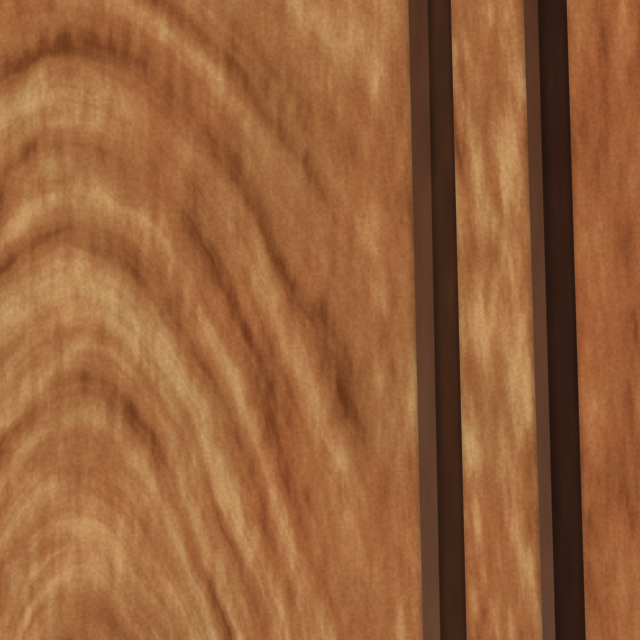
Give the GLSL for this texture, as a Shadertoy shader.

```glsl
// Varnished wood panel with arched cathedral grain and two dark, slightly leaning grooves.

float hash(vec2 p) {
    vec3 q = fract(p.xyx * 0.1031);
    q += dot(q, q.yzx + 33.33);
    return fract((q.x + q.y) * q.z);
}

float noise(vec2 p) {
    vec2 cell = floor(p), f = fract(p);
    f = f * f * (3.0 - 2.0 * f);
    return mix(mix(hash(cell), hash(cell + vec2(1, 0)), f.x),
               mix(hash(cell + vec2(0, 1)), hash(cell + vec2(1, 1)), f.x), f.y);
}

float fbm(vec2 p) {
    float sum = 0.0, gain = 0.5;
    for (int i = 0; i < 4; i++) {
        sum += gain * noise(p);
        p = p * 2.03 + vec2(17.3, 9.1);
        gain *= 0.5;
    }
    return sum / 0.9375;
}

float bump(float x, float center, float width) {
    float d = (x - center) / width;
    return exp(-d * d);
}

// Height at which the growth ring through p crosses the arch axis
float ringHeight(vec2 p) {
    p += 0.035 * (vec2(fbm(p * vec2(11, 8)), fbm(p * vec2(12, 7) + 40.0)) - 0.5);
    float s = (p.x - 0.12) * (p.x - 0.12);
    return (p.y + 10.0 * s) / (1.0 + 7.4 * s);
}

vec3 wood(vec2 p) {
    float h = ringHeight(p);
    float side = smoothstep(0.48, 0.72, p.x);
    float panel = smoothstep(0.86, 0.90, p.x);

    // Growth rings, broken up along their length
    float rings = 0.34 * bump(h, 0.40, 0.028) + 0.32 * bump(h, 0.645, 0.026)
                + 0.20 * bump(h, 0.745, 0.022) + 0.36 * bump(h, 0.935, 0.030)
                + 0.20 * bump(h, 1.035, 0.014) + 0.16 * bump(h, 0.52, 0.02) * smoothstep(0.2, 0.32, p.x);
    rings *= 0.55 + 0.8 * fbm(p * vec2(13, 9) + 5.0);

    // Streaks follow the rings, then straighten towards the right
    float curved = fbm(vec2(h * 23.0, p.y * 5.0 + p.x * 4.0));
    float straight = fbm(vec2((p.x + 0.11 * p.y) * 46.0, p.y * 8.0));
    float streak = mix(curved, straight, side) - 0.5;
    float fibre = fbm(p * vec2(75, 17) + 8.0) - 0.5;
    float blotch = fbm(p * vec2(7, 5) + 21.0) - 0.5;

    float tone = 0.63 - rings * (1.0 - side);
    tone += streak * mix(0.85, 0.45, panel) + fibre * 0.42 + blotch * 0.25;
    tone -= 0.13 * bump(h, 0.80, 0.09) * smoothstep(0.2, 0.34, p.x) * (1.0 - side);
    tone -= 0.16 * bump(p.x, 0.21, 0.07) * bump(p.y, 0.03, 0.06);
    tone += 0.10 * bump(p.x, 0.50, 0.08) * bump(p.y, 0.23, 0.15);
    tone += 0.09 * bump(p.x, 0.12, 0.12) * bump(p.y, 0.83, 0.06);
    tone -= 0.10 * panel;
    tone = clamp(tone, 0.0, 1.0);

    vec3 color = mix(vec3(0.39, 0.20, 0.10), vec3(0.62, 0.395, 0.24), smoothstep(0.0, 0.56, tone));
    color = mix(color, vec3(0.76, 0.59, 0.40), smoothstep(0.48, 1.0, tone));
    // Patchy red and golden varnish
    color *= mix(vec3(1.02, 0.95, 0.91), vec3(0.99, 1.03, 1.0), fbm(p * vec2(9, 6) + 63.0));
    color *= mix(vec3(1), vec3(1.0, 0.95, 0.94), panel);
    return color * (0.95 + 0.10 * noise(p * 250.0));
}

// Paints a groove from its left, middle and right edges at the current height
void groove(inout vec3 color, vec2 p, vec3 edges, vec3 floorColor, float aa) {
    vec3 inside = smoothstep(-aa, aa, p.x - edges);
    color *= 1.0 - 0.18 * bump(p.x, edges.x, 0.006);
    color *= 1.0 - 0.12 * bump(p.x, edges.z, 0.005);

    float fibre = fbm(p * vec2(60, 9)) - 0.5;
    vec3 wall = mix(vec3(0.39, 0.26, 0.19), vec3(0.33, 0.20, 0.135), p.y);
    wall *= 1.0 + 0.22 * fibre;
    float across = clamp((p.x - edges.y) / (edges.z - edges.y), 0.0, 1.0);
    vec3 bed = floorColor * (0.82 + 0.26 * smoothstep(0.0, 0.4, across) + 0.3 * fibre);
    bed *= 1.0 - 0.2 * smoothstep(0.8, 1.0, across);

    color = mix(color, wall, inside.x * (1.0 - inside.z));
    color = mix(color, bed, inside.y * (1.0 - inside.z));
}

void mainImage(out vec4 fragColor, in vec2 fragCoord) {
    vec2 uv = fragCoord / iResolution.xy;
    float aa = 0.9 / iResolution.x;
    vec3 color = wood(uv);

    // Edges run from the bottom to the top of the canvas
    groove(color, uv, mix(vec3(0.661, 0.688, 0.729), vec3(0.638, 0.668, 0.704), uv.y),
           vec3(0.235, 0.14, 0.09), aa);
    groove(color, uv, mix(vec3(0.848, 0.868, 0.915), vec3(0.818, 0.840, 0.885), uv.y),
           vec3(0.19, 0.108, 0.073), aa);

    fragColor = vec4(color, 1.0);
}
```
